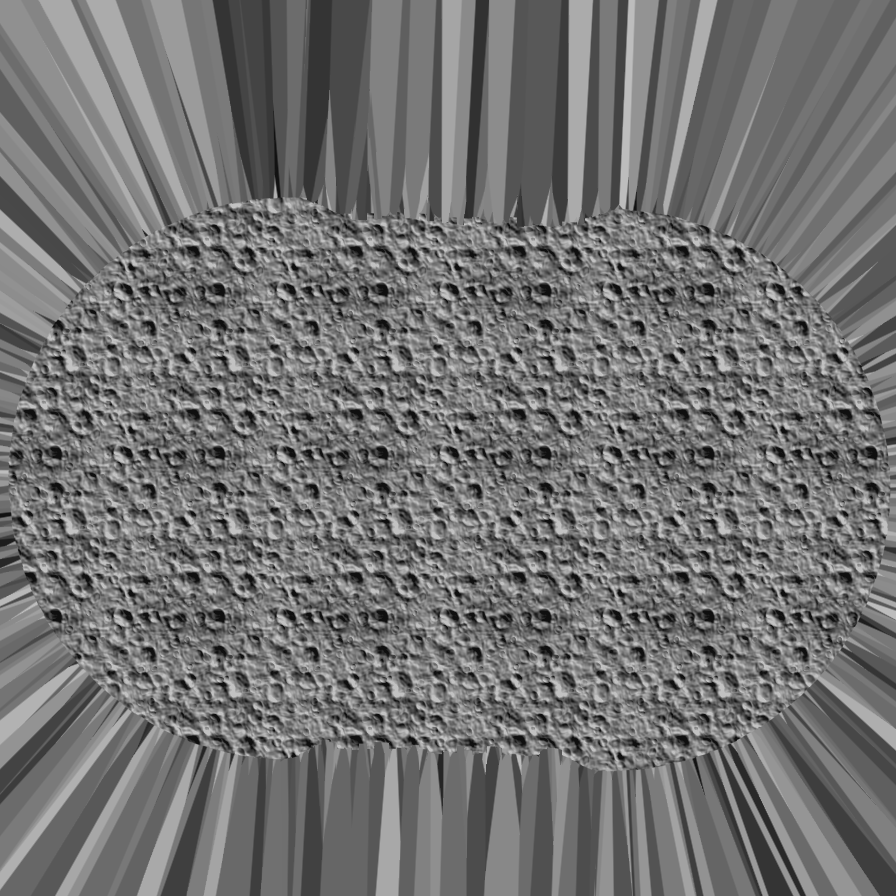
A three.js fragment shader for this texture:

```glsl
// Grey cratered ground, tiled inside a waisted capsule, with its rim drawn outward as streaks.
// Craters are jittered periodic grids lit from the upper right; each streak belongs to
// the nearest of many rough sites along the capsule's rim.
#define TILE 0.182
#define LEFT_CENTRE vec2(0.323, 0.466)
#define RIGHT_CENTRE vec2(0.680, 0.453)
#define RADIUS 0.3135
#define WAIST 0.018
#define SITES 640.0
#define CAP_ROUGHNESS 0.0009
#define WAIST_ROUGHNESS 0.004
#define BASE_GREY 0.455
#define RELIEF 0.42
#define LIGHT vec2(0.62, 0.78)
#define SOFT 0.0009

varying vec2 vUv;

float hash(vec2 p) {
  vec3 q = fract(p.xyx * 0.1031);
  q += dot(q, q.yzx + 33.33);
  return fract((q.x + q.y) * q.z);
}

// Value noise that repeats every n cells
float noise(vec2 p, float n) {
  vec2 i = floor(p), f = fract(p);
  f = f * f * (3.0 - 2.0 * f);
  vec2 a = mod(i, n), b = mod(i + 1.0, n);
  return mix(mix(hash(a + n), hash(vec2(b.x, a.y) + n), f.x),
             mix(hash(vec2(a.x, b.y) + n), hash(b + n), f.x), f.y);
}

// Light on one layer of bowls and raised rims, n cells per tile
float craters(vec2 t, float n, float density) {
  vec2 p = t * n, cell = floor(p);
  float shade = 0.0;
  for (int y = -1; y <= 1; y++) {
    for (int x = -1; x <= 1; x++) {
      vec2 c = cell + vec2(float(x), float(y));
      vec2 id = mod(c, n) + n * 7.0;
      vec2 centre = c + 0.2 + 0.6 * vec2(hash(id + 3.1), hash(id + 17.7));
      float size = mix(0.24, 0.44, hash(id + 41.3));
      vec2 v = (p - centre) / size;
      float r = length(v);
      float rim = smoothstep(0.7, 1.1, r);
      float slope = 1.5 * r * (1.0 - rim) - 0.6 * rim * (1.0 - smoothstep(1.0, 1.6, r));
      float depth = mix(0.5, 1.2, hash(id + 67.9)) * step(hash(id + 91.0), density);
      float facing = -slope * dot(v / max(r, 0.01), LIGHT);
      float floorShade = 0.22 * (1.0 - smoothstep(0.5, 1.0, r));
      shade += depth * (facing * (facing < 0.0 ? 1.2 : 0.8) - floorShade);
    }
  }
  return shade;
}

// Light on fine bumps
float grain(vec2 t, float n) {
  return noise(t * n, n) - noise(t * n + LIGHT * 0.8, n);
}

float ground(vec2 p) {
  vec2 t = p / TILE;
  t += 0.022 * (vec2(noise(t * 14.0, 14.0), noise(t * 14.0 + 5.0, 14.0)) - 0.5);
  float relief = 0.78 * craters(t, 5.0, 0.75) + 0.62 * craters(t + 0.37, 8.0, 0.6)
               + 0.42 * craters(t + 0.71, 13.0, 0.45);
  relief += 0.35 * grain(t, 12.0) + 0.55 * grain(t, 26.0) + 0.6 * grain(t, 44.0)
          + 0.45 * grain(t, 70.0);
  float patches = noise(t * 3.0, 3.0) - 0.5;
  return clamp(BASE_GREY + 0.03 + 0.12 * patches + RELIEF * relief, 0.06, 0.76);
}

// Mostly middle greys, with a few near-black or pale
float streakGrey(float id) {
  float spread = hash(vec2(id, 5.0)) + hash(vec2(id, 23.0)) + hash(vec2(id, 57.0)) - 1.5;
  float rare = hash(vec2(id, 83.0));
  float accent = rare < 0.09 ? -0.22 : (rare > 0.94 ? 0.14 : 0.0);
  return clamp(BASE_GREY + 0.24 * spread + accent, 0.07, 0.74);
}

// Nearest rim site to arc position s; widen is the fan-out around the end caps
float streaks(float s, float d, float widen, float spacing, float span) {
  float first = floor(s / spacing);
  float best = 1e3, second = 1e3, bestS = 0.0, secondS = 0.0, bestId = 0.0, secondId = 0.0;
  for (int k = -12; k <= 12; k++) {
    float i = first + float(k);
    float id = mod(i, SITES);
    float site = (i + 0.1 + 0.8 * hash(vec2(id, 11.0))) * spacing;
    float onWaist = step(mod(id, SITES * 0.5) * spacing, span);
    float rough = mix(CAP_ROUGHNESS, WAIST_ROUGHNESS, onWaist);
    float cost = widen * (s - site) * (s - site) + 2.0 * d * rough * hash(vec2(id, 37.0));
    if (cost < best) {
      second = best; secondS = bestS; secondId = bestId;
      best = cost; bestS = site; bestId = id;
    } else if (cost < second) {
      second = cost; secondS = site; secondId = id;
    }
  }
  float edge = (second - best) / (2.0 * widen * max(abs(bestS - secondS), 1e-5));
  float own = 0.5 + 0.5 * clamp(edge * widen / SOFT, 0.0, 1.0);
  return mix(streakGrey(secondId), streakGrey(bestId), own);
}

void main() {
  // Capsule coordinates: along its axis and across it
  vec2 axis = RIGHT_CENTRE - LEFT_CENTRE;
  float span = length(axis);
  axis /= span;
  vec2 rel = vUv - LEFT_CENTRE;
  vec2 u = vec2(dot(rel, axis), dot(rel, vec2(-axis.y, axis.x)));
  float along = clamp(u.x, 0.0, span);
  vec2 q = u - vec2(along, 0.0);

  // Clockwise arc position from the upper left
  float halfTurn = 3.14159265 * RADIUS;
  float s = q.y >= 0.0 ? along : span + halfTurn + span - along;
  if (u.x > span) s = span + RADIUS * atan(q.x, q.y);
  if (u.x < 0.0) s = 2.0 * span + halfTurn + RADIUS * atan(-q.x, -q.y);
  float spacing = 2.0 * (span + halfTurn) / SITES;

  // Waisted rim, ragged along the waist
  float h = along / span;
  float waist = smoothstep(0.0, 0.14, h) * (1.0 - smoothstep(0.86, 1.0, h));
  float ragged = hash(vec2(floor(s / spacing * 0.5), 71.0)) - 0.5;
  float d = length(q) - RADIUS + WAIST * waist + ragged * mix(0.001, 0.012, waist);

  float widen = (u.x < 0.0 || u.x > span) ? 1.0 + max(d, 0.0) / RADIUS : 1.0;
  float rays = streaks(s, max(d, 0.0), widen, spacing, span);
  float grey = mix(ground(vUv), rays, smoothstep(-SOFT, SOFT, d));
  gl_FragColor = vec4(vec3(grey), 1.0);
}
```
